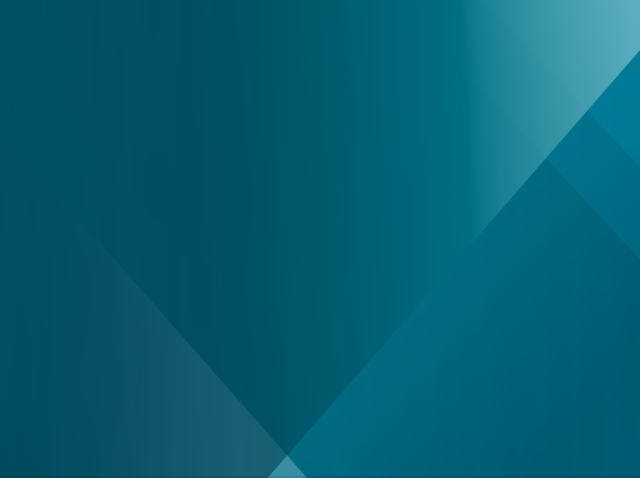
Give the GLSL for this background, as a WebGL 2 fragment shader.

```glsl
#version 300 es
precision highp float;

uniform vec2 u_resolution;
out vec4 fragColor;

// Layout, in units of the canvas height
const float ASPECT = 1.3403;
const vec2 CROSSING = vec2(0.6014, 0.0472);
const vec2 BAND_LOW = vec2(1.143, 0.6696);
const vec2 BAND_HIGH = vec2(1.229, 0.769);
const vec2 RISING_NORMAL = vec2(0.754, -0.657);
const vec2 FALLING_NORMAL = vec2(0.750, 0.661);
const vec2 BAND_NORMAL = vec2(0.731, 0.682);

// Colours
const vec3 DEEP = vec3(0.0, 0.304, 0.382);
const vec3 TEAL = vec3(0.0, 0.445, 0.52);
const vec3 PALE = vec3(0.345, 0.665, 0.73);
const vec3 VEIL = vec3(0.095, 0.375, 0.45);
const vec3 PANEL_NEAR = vec3(0.0, 0.42, 0.506);
const vec3 PANEL_FAR = vec3(0.0, 0.358, 0.445);
const vec3 BAND_STEP = vec3(0.0, 0.032, 0.045);
const vec3 TIP = vec3(0.22, 0.555, 0.635);

// Gradient and streak tuning
const float FADE_START = 0.4;
const float FADE_END = 1.02;
const float GLOW_START = 0.985;
const float TILT = 0.04;
const float STREAK_COLUMNS = 44.0;
const float STREAK_ROWS = 5.0;
const float STREAK_STRENGTH = 0.006;

float hash(vec2 cell) {
    vec3 q = fract(cell.xyx * vec3(0.1031, 0.103, 0.0973));
    q += dot(q, q.yzx + 33.33);
    return fract((q.x + q.y) * q.z);
}

float noise(vec2 p) {
    vec2 i = floor(p);
    vec2 f = fract(p);
    f = f * f * (3.0 - 2.0 * f);
    float low = mix(hash(i), hash(i + vec2(1.0, 0.0)), f.x);
    float high = mix(hash(i + vec2(0.0, 1.0)), hash(i + 1.0), f.x);
    return mix(low, high, f.y);
}

// Smooth coverage of the half plane on the normal's side of a line
float halfPlane(vec2 p, vec2 origin, vec2 normal, float blur) {
    return smoothstep(-blur, blur, dot(p - origin, normal));
}

// Dark field that brightens into a pale glow at the upper right
vec3 fieldColor(vec2 p) {
    float x = p.x + TILT * (p.y - 0.6);
    float rise = clamp((x - FADE_START) / (FADE_END - FADE_START), 0.0, 1.0);
    vec3 color = mix(DEEP, TEAL, pow(rise, 1.3));
    color += vec3(0.0, 0.012, 0.01) * (1.0 - smoothstep(0.0, FADE_START, p.x));
    float glow = clamp((x - GLOW_START) / (ASPECT - GLOW_START), 0.0, 1.0);
    return mix(color, PALE, pow(glow, 0.7) * mix(0.62, 1.0, p.y));
}

void main() {
    vec2 p = gl_FragCoord.xy / u_resolution * vec2(ASPECT, 1.0);
    float blur = 0.8 / u_resolution.y;

    float rightSide = halfPlane(p, CROSSING, RISING_NORMAL, blur);
    float lowerLeft = 1.0 - halfPlane(p, CROSSING, FALLING_NORMAL, blur);
    float bands = halfPlane(p, BAND_LOW, BAND_NORMAL, blur)
                + halfPlane(p, BAND_HIGH, BAND_NORMAL, blur);

    // Field with faint band extensions and the veil at lower left
    vec3 color = fieldColor(p);
    color += 0.008 * bands * smoothstep(0.85, 1.1, p.x);
    float veil = smoothstep(0.02, CROSSING.x, p.x);
    vec3 veiled = mix(color, VEIL, veil);
    veiled -= vec3(0.0, 0.018, 0.018) * (1.0 - veil) * (1.0 - p.y);
    color = mix(color, veiled, lowerLeft);

    // Right panel, fading away from the rising edge
    float depth = dot(p - CROSSING, RISING_NORMAL);
    vec3 panel = mix(PANEL_NEAR, PANEL_FAR, smoothstep(-0.08, 0.44, depth));
    panel += BAND_STEP * bands;
    color = mix(color, panel, rightSide);

    // Bright tip below the crossing
    color = mix(color, TIP, rightSide * lowerLeft);

    // Soft vertical streaks and a darker bottom rim
    float streak = noise(p * vec2(STREAK_COLUMNS, STREAK_ROWS)) - 0.5;
    color += STREAK_STRENGTH * streak;
    color *= 1.0 - 0.08 * (1.0 - smoothstep(0.002, 0.007, p.y));

    fragColor = vec4(clamp(color, 0.0, 1.0), 1.0);
}
```
